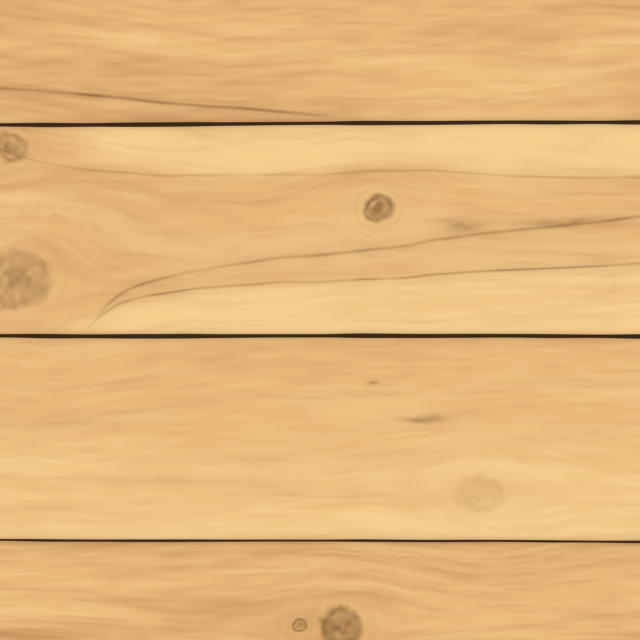
Reproduce this texture procedurally as a three.js fragment shader.

```glsl
// Pale horizontal wood planks with dark seams, flowing grain, veins and knots.
varying vec2 vUv;

const vec3 WOOD_DARK = vec3(0.81, 0.61, 0.39);
const vec3 WOOD_MID = vec3(0.91, 0.72, 0.48);
const vec3 WOOD_LIGHT = vec3(0.965, 0.81, 0.56);
const vec3 STAIN = vec3(0.48, 0.34, 0.19);
const vec3 SEAM = vec3(0.19, 0.12, 0.07);
const vec3 SEAM_Y = vec3(0.155, 0.475, 0.807);           // bottom to top
const vec3 SEAM_HALF = vec3(0.0016, 0.0029, 0.0028);
const vec3 SEAM_TILT = vec3(-0.002, 0.0, 0.005);
const float SOFT = 0.0013;
const float FIBRE_FREQ = 170.0;
const float GRAIN_FREQ = 58.0;

float hash(vec2 p) {
  vec3 q = fract(vec3(p.xyx) * 0.1031);
  q += dot(q, q.yzx + 33.33);
  return fract((q.x + q.y) * q.z);
}

float noise(vec2 p) {
  vec2 i = floor(p), f = fract(p);
  f = f * f * (3.0 - 2.0 * f);
  return mix(mix(hash(i), hash(i + vec2(1.0, 0.0)), f.x),
             mix(hash(i + vec2(0.0, 1.0)), hash(i + 1.0), f.x), f.y);
}

float fbm(vec2 p) {
  float sum = 0.0, amp = 0.5;
  for (int i = 0; i < 4; i++) {
    sum += amp * noise(p);
    p = p * 2.03 + 17.0;
    amp *= 0.5;
  }
  return sum / 0.9375;
}

// Bends the grain around a knot and adds its core, rim and rings to the stain.
void addKnot(vec2 p, vec2 center, float radius, float strength, inout float grainY, inout float stain) {
  vec2 d = (p - center) / radius;
  d += 0.6 * (vec2(fbm(p * 45.0), fbm(p * 45.0 + 40.0)) - 0.5);
  float r = length(d * vec2(0.9, 1.0));
  grainY -= 0.75 * (p.y - center.y) * exp(-dot(d, d * vec2(0.06, 0.14)));
  float core = (1.0 - smoothstep(0.35, 1.0, r)) * (0.3 + 0.7 * noise(p * 110.0));
  float rim = exp(-pow((r - 0.85) * 5.0, 2.0)) * (0.25 + 0.6 * noise(p * 75.0));
  float rings = (0.5 + 0.5 * sin(r * 9.0)) * exp(-r * 0.9) * 0.3;
  stain += strength * (core + rim + rings);
}

// Soft elongated smudge.
float streak(vec2 p, vec2 center, vec2 size) {
  vec2 d = (p - center) / size;
  d.y += 1.4 * (noise(p * vec2(25.0, 60.0)) - 0.5);
  return exp(-dot(d, d)) * (0.5 + 0.5 * noise(p * vec2(60.0, 230.0)));
}

// Broken dark line at a signed height above its curve.
float vein(float height, vec2 p, float width) {
  height += 0.007 * (noise(p * vec2(16.0, 3.0)) - 0.5);
  float line = exp(-pow(height / width, 2.0));
  float shade = 0.35 * exp(-abs(height) / (width * 5.0));
  return (line + shade) * (0.35 + 0.65 * noise(p * vec2(28.0, 50.0)));
}

void main() {
  vec2 p = vUv;

  // Seams and plank index
  vec3 seamDist = p.y - SEAM_Y - SEAM_TILT * (p.x - 0.5)
    - 0.0016 * (noise(vec2(p.x * 9.0, 3.0)) - 0.5);
  vec3 above = step(0.0, seamDist);
  float plank = dot(above, vec3(1.0));
  float isFirst = 1.0 - above.x;
  float isSecond = above.x - above.y;
  float isThird = above.y - above.z;
  float isTop = above.z;

  // Knots and grain flow
  float grainY = p.y, stain = 0.0, knots = 0.0;
  addKnot(p, vec2(0.592, 0.675), 0.021, 0.7, grainY, knots);
  addKnot(p, vec2(0.015, 0.770), 0.024, 0.45, grainY, knots);
  addKnot(p, vec2(0.025, 0.565), 0.044, 0.4, grainY, knots);
  stain += knots * isThird;
  knots = 0.0;
  addKnot(p, vec2(0.532, 0.023), 0.030, 0.65, grainY, knots);
  addKnot(p, vec2(0.468, 0.024), 0.011, 0.6, grainY, knots);
  stain += knots * isFirst;
  knots = 0.0;
  addKnot(p, vec2(0.750, 0.225), 0.032, 0.12, grainY, knots);
  stain += knots * isSecond;
  float swirl = isThird * (1.0 - smoothstep(0.0, 0.6, p.x));
  grainY += (0.035 + 0.07 * swirl) * (fbm(p * vec2(3.0, 5.0) + plank * 11.0) - 0.5);
  vec2 g = vec2(p.x, grainY + plank * 7.3);

  // Veins and smudges
  float bend = exp(-max(p.x - 0.14, 0.0) * 22.0);
  float start = smoothstep(0.13, 0.17, p.x);
  float heartLow = 0.545 + 0.055 * (p.x - 0.2) - 0.05 * bend;
  float heartHigh = 0.724 + 0.045 * exp(-p.x * 9.0) + 0.012 * exp(-pow((p.x - 0.62) * 9.0, 2.0));
  float middle = 0.567 + 0.12 * (p.x - 0.2) - 0.07 * bend;
  stain += isThird * start * 0.38 * (vein(p.y - middle, p, 0.0025) + vein(p.y - heartLow, p, 0.002));
  stain += isThird * 0.22 * vein(p.y - heartHigh, p, 0.002);
  stain += isThird * 0.4 * (streak(p, vec2(0.88, 0.653), vec2(0.06, 0.009)) + streak(p, vec2(0.72, 0.648), vec2(0.035, 0.008)));
  stain += isSecond * (0.55 * streak(p, vec2(0.66, 0.345), vec2(0.035, 0.008)) + 0.6 * streak(p, vec2(0.583, 0.402), vec2(0.008, 0.003)));
  stain += isTop * 0.55 * (1.0 - smoothstep(0.35, 0.6, p.x)) * vein(p.y - 0.864 + 0.088 * p.x, p, 0.0025);

  // Plank tone: sapwood against heartwood, then grain and fibres
  float heart = smoothstep(-0.02, 0.012, p.y - heartLow) * (1.0 - smoothstep(-0.012, 0.025, p.y - heartHigh));
  heart = max(heart, 1.0 - smoothstep(0.08, 0.2, p.x));
  float tone = isFirst * 0.36 + isSecond * mix(0.9, 0.55, smoothstep(0.17, 0.42, p.y))
    + isThird * mix(0.95, 0.54, heart) + isTop * 0.48;
  float rough = 1.0 + 0.35 * (isFirst + isTop);
  tone += 0.5 * rough * (fbm(g * vec2(2.5, GRAIN_FREQ * 0.4)) - 0.5);
  tone += 0.34 * rough * (fbm(g * vec2(5.0, GRAIN_FREQ)) - 0.5);
  tone += 0.2 * rough * (noise(g * vec2(22.0, FIBRE_FREQ)) - 0.5);
  float ridge = 1.0 - abs(2.0 * noise(g * vec2(1.6, 26.0)) - 1.0);
  stain += 0.1 * pow(ridge, 10.0) * noise(g * vec2(14.0, 90.0));

  // Colour and seams
  vec3 color = mix(WOOD_DARK, WOOD_MID, clamp(tone * 2.0, -0.3, 1.0));
  color = mix(color, WOOD_LIGHT, clamp(tone * 2.0 - 1.0, 0.0, 1.0));
  color = mix(color, STAIN, clamp(stain, 0.0, 0.9));
  vec3 gap = abs(seamDist) - SEAM_HALF * (0.8 + 0.4 * noise(vec2(p.x * 14.0, 8.0)));
  float edge = min(gap.x, min(gap.y, gap.z));
  color *= 1.0 - 0.16 * exp(-max(edge, 0.0) / 0.004);
  color = mix(color, SEAM, 0.93 * (1.0 - smoothstep(-SOFT, SOFT, edge)));
  gl_FragColor = vec4(color, 1.0);
}
```
